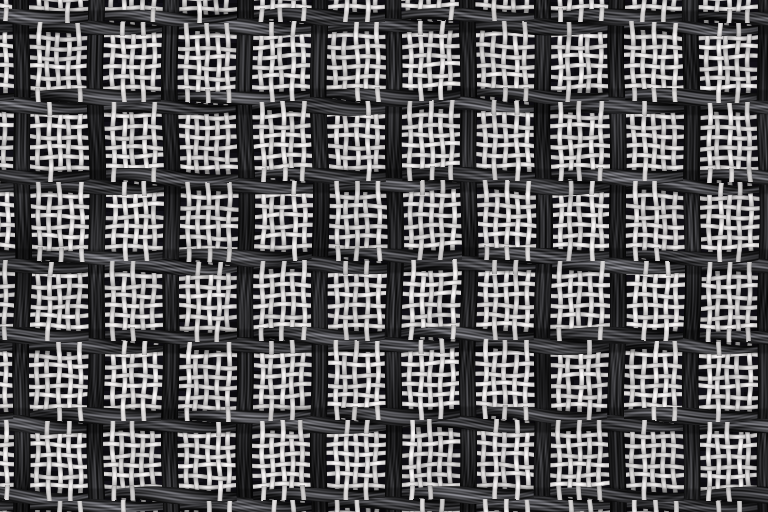
This texture is drawn by a WebGL 1 fragment shader. Its source:

```glsl
precision highp float;
// Woven mat: open blocks of pale cotton threads between dark straw.
// Cells are one straw column wide; each row has a pair of horizontal strands
// that take turns passing over the upright straws. Fibres are layered sines.

uniform vec2 u_resolution;

const float PI = 3.14159;
const float COLUMNS = 10.32;     // straw columns across the canvas
const float ROW = 1.071;         // row height in column widths
const vec2 ORIGIN = vec2(0.296, 0.161);
const vec2 PITCH = vec2(0.138, 0.136);  // spacing of cotton threads
const float WARP_HALF = 0.033;
const float WEFT_HALF = 0.030;
const float STRAW_HALF = 0.112;
const vec3 COTTON = vec3(0.97, 0.96, 0.96);
const vec3 STRAW = vec3(0.19, 0.19, 0.20);
const vec3 GAP = vec3(0.055, 0.05, 0.075);

float hash(vec2 p) {
  return fract(sin(dot(p, vec2(12.99, 78.23))) * 4375.85);
}

float cover(float d, float halfWidth, float px) {
  return 1.0 - smoothstep(halfWidth - 0.5 * px, halfWidth + 0.5 * px, abs(d));
}

// Round cotton thread; lift is 1 where it rides over and -1 where it dips.
vec3 cottonShade(float d, float halfWidth, float lift, float tone) {
  float r = min(abs(d) / halfWidth, 1.0);
  return COTTON * (1.0 - 0.36 * r * r * r) * (0.9 + 0.1 * lift) * (0.88 + 0.14 * tone);
}

// Fibrous straw: streaks run along its length, edges fall into shadow.
vec3 strawShade(float along, float across, float halfWidth, float seed) {
  float r = min(abs(across) / halfWidth, 1.0);
  float drift = 1.3 * sin(along * 2.1 + seed) + 0.6 * sin(along * 5.3 + seed * 2.0);
  float fibres = 0.45 * sin(across * 75.0 + drift * 2.0 + seed)
               + 0.35 * sin(across * 151.0 - drift * 3.0 + seed * 3.0)
               + 0.2 * sin(along * 3.7 + seed * 5.0);
  return STRAW * (1.0 + 0.75 * fibres) * (1.2 - 0.95 * r * r);
}

// One horizontal strand: it swells where it floats over an upright straw,
// then slants and tapers to tuck under the next one.
// Returns colour and coverage; side is 1 for the upper strand, -1 for the lower.
vec4 strand(vec2 p, float bandY, float band, float side, float px) {
  float phase = PI * (p.x + band + (side > 0.0 ? 0.0 : 1.0));
  float swell = cos(phase);
  float seed = 6.28 * hash(vec2(band, side + 4.0));
  float halfWidth = 0.078 + 0.024 * swell + 0.013 * sin(p.x * 1.7 + seed);
  float centre = side * (0.07 - 0.012 * swell) - 0.018 * sin(phase)
               + 0.014 * sin(p.x * 2.3 + seed);
  float d = bandY - centre;
  float tone = 1.1 + 0.28 * swell + 0.2 * sin(p.x * 1.1 + seed * 2.0);
  vec3 shade = strawShade(p.x, d + 0.025 * sin(phase), halfWidth, seed);
  return vec4(shade * tone, cover(d, halfWidth, px));
}

void main() {
  float px = COLUMNS / u_resolution.x;
  vec2 p = gl_FragCoord.xy * px - ORIGIN;
  p.y += 0.012 * sin(p.x * 0.8) + 0.008 * sin(p.x * 2.9);
  p.x += 0.012 * sin(p.y * 1.3);

  // Block, and nearest cotton thread in each direction
  vec2 cell = vec2(floor(p.x), floor(p.y / ROW));
  vec2 local = p - (cell + 0.5) * vec2(1.0, ROW);
  float warp = clamp(floor(local.x / PITCH.x + 0.5), -2.0, 2.0);
  float weft = clamp(floor(local.y / PITCH.y), -3.0, 2.0);
  float warpSeed = hash(cell * 3.1 + vec2(warp, 7.0));
  float weftSeed = hash(cell * 5.7 + vec2(17.0, weft));
  vec2 offset = local - vec2(warp, weft + 0.5) * PITCH;

  // Uneven hand of the threads: drift, lean and ripple
  float warpD = offset.x - 0.045 * (warpSeed - 0.5)
              - 0.05 * local.y * (fract(warpSeed * 7.0) - 0.5)
              - 0.011 * sin(p.y * 9.0 + warpSeed * 6.28);
  float weftD = offset.y - 0.035 * (weftSeed - 0.5)
              - 0.05 * local.x * (fract(weftSeed * 7.0) - 0.5)
              - 0.013 * sin(p.x * 8.0 + weftSeed * 6.28);

  // Plain weave of cotton over the dark gaps
  float over = mod(warp + weft, 2.0) < 0.5 ? 1.0 : -1.0;
  vec2 arch = cos(PI * clamp(offset / PITCH, -0.5, 0.5));
  vec3 warpColor = cottonShade(warpD, WARP_HALF, over * arch.y, warpSeed);
  vec3 weftColor = cottonShade(weftD, WEFT_HALF, -over * arch.x, weftSeed);
  float warpMask = cover(warpD, WARP_HALF, px);
  float weftMask = cover(weftD, WEFT_HALF, px);
  vec3 color = GAP * (0.6 + 0.7 * hash(cell + vec2(warp, weft)));
  if (over > 0.0) {
    color = mix(mix(color, weftColor, weftMask), warpColor, warpMask);
  } else {
    color = mix(mix(color, warpColor, warpMask), weftColor, weftMask);
  }

  // Upright straw, a folded ribbon with a crease
  float column = floor(p.x + 0.5);
  float uprightSeed = 6.28 * hash(vec2(column, 31.0));
  float uprightD = p.x - column - 0.012 * sin(p.y * 2.6 + uprightSeed);
  float uprightMask = cover(uprightD, STRAW_HALF, px);
  vec3 upright = strawShade(p.y, uprightD, STRAW_HALF, uprightSeed);
  upright *= 0.72 + 0.16 * sin(p.y * 1.9 + uprightSeed * 3.0);
  upright *= 1.0 - 0.4 * cover(uprightD - 0.02, 0.012, px);
  color = mix(color, upright, uprightMask);

  // Paired strands; at every column one passes over and the other under
  float band = floor(p.y / ROW + 0.5);
  float bandY = p.y - band * ROW;
  color *= 1.0 - 0.3 * (1.0 - smoothstep(0.14, 0.19, abs(bandY)));
  float upperOver = mod(column + band, 2.0) < 0.5 ? 1.0 : 0.0;
  vec4 lower = strand(p, bandY, band, -1.0, px);
  vec4 upper = strand(p, bandY, band, 1.0, px);
  color = mix(color, lower.rgb, lower.a * (1.0 - upperOver * uprightMask));
  color = mix(color, upper.rgb, upper.a * (1.0 - (1.0 - upperOver) * uprightMask));

  // Some cotton threads bind over one strand of the pair
  float turn = mod(warp + cell.x + band + step(0.0, bandY), 2.0);
  float binds = step(turn, 0.5) * step(0.22, warpSeed) * step(abs(bandY), 0.19);
  color = mix(color, warpColor, warpMask * binds * (1.0 - uprightMask));

  gl_FragColor = vec4(color, 1.0);
}
```
